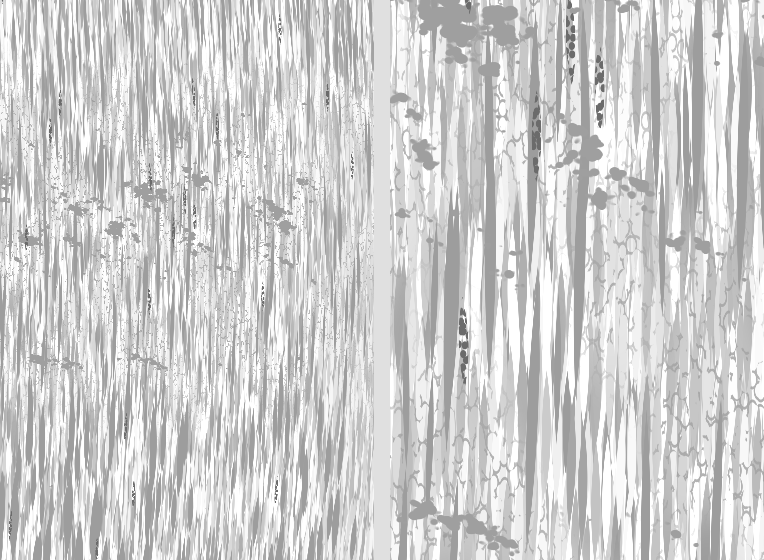
Left, the full canvas; right, a detail of the centre.
A WebGL 1 fragment shader for this texture:

```glsl
precision highp float;
// Worn, brushed grey surface: many layers of thin tapered vertical streaks,
// painted over one another, then broken speckled wear, ragged diagonal scuffs
// built from layered cellular noise, and a few dark grainy nicks.
uniform vec2 u_resolution;

float hash(vec2 p) {
  return fract(sin(dot(p, vec2(127.1, 311.7))) * 43758.545);
}

// Distance to the nearest scattered point
float cellular(vec2 p) {
  vec2 cell = floor(p);
  float nearest = 2.0;
  for (int j = -1; j <= 1; j++) {
    for (int i = -1; i <= 1; i++) {
      vec2 c = cell + vec2(float(i), float(j));
      vec2 point = c + vec2(hash(c), hash(c + 57.3));
      nearest = min(nearest, distance(p, point));
    }
  }
  return nearest;
}

// One tapered streak per cell: x is its coverage, y a random value of its own
vec2 streak(vec2 p, vec2 size, float seed, float girth) {
  vec2 g = p / size + vec2(hash(vec2(seed, 3.7)), 0.0);
  float column = floor(g.x);
  g.y += 9.0 * hash(vec2(column, seed));
  vec2 id = vec2(column + seed * 17.3, floor(g.y));
  vec2 q = fract(g) - 0.5;
  q.x += 0.24 * (hash(id + 5.1) - 0.5) + 0.3 * q.y * (hash(id + 8.6) - 0.5);
  float halfWidth = 0.36 * girth * (1.0 - 4.0 * q.y * q.y);
  float inside = (halfWidth - abs(q.x)) * size.x * u_resolution.y;
  return vec2(smoothstep(-0.35, 0.35, inside), hash(id + 2.9));
}

// Crumbling scuffs, strung along lines falling to the right
float scuffs(vec2 p) {
  vec2 bent = p + 0.008 * vec2(sin(p.y * 70.0), sin(p.x * 53.0 + p.y * 31.0));
  vec2 along = vec2(0.88 * bent.x - 0.47 * bent.y, 0.47 * bent.x + 0.88 * bent.y);
  float field = 0.42 * cellular(along * vec2(6.0, 17.0))
              + 0.26 * cellular(along * vec2(22.0, 45.0) + 4.0)
              + 0.20 * cellular(p * vec2(65.0, 90.0) + 9.0)
              + 0.12 * cellular(p * vec2(150.0, 190.0));
  float upper = exp(-pow((p.y - 0.63) / 0.15, 2.0));
  float lower = 0.95 * exp(-pow((p.y - 0.35) / 0.025, 2.0));
  float worn = max(upper, lower) * smoothstep(0.6, 0.54, p.x);
  return smoothstep(0.015, -0.015, field - mix(0.1, 0.325, worn));
}

void main() {
  vec2 p = gl_FragCoord.xy / u_resolution.y;

  // The grain bows, so it leans right near the bottom and left near the top
  vec2 grain = p + vec2(0.06 * pow(p.y - 0.6, 2.0) * (0.6 + p.x), 0.0);

  // Fine overlapping streaks, a little more pale than dark
  float grey = 0.68;
  for (int i = 0; i < 16; i++) {
    float layer = float(i);
    vec2 size = vec2(0.0042 + 0.0035 * hash(vec2(layer, 1.3)),
                     0.035 + 0.065 * hash(vec2(layer, 6.1)));
    vec2 s = streak(grain, size, layer + 1.0, 1.0);
    float shade = mix(0.6, 1.03, smoothstep(-0.1, 0.95, s.y));
    grey = mix(grey, shade, s.x);
  }

  // Worn patches: paler ground crossed by short broken grey outlines
  float middle = smoothstep(0.15, 0.4, p.y) * smoothstep(0.95, 0.75, p.y);
  float patchy = sin(p.x * 31.0 + 2.0 * sin(p.y * 17.0))
               + sin(p.y * 23.0 + 2.0 * sin(p.x * 41.0));
  float wear = middle * smoothstep(-1.2, 1.0, patchy);
  float outline = smoothstep(0.14, 0.05, abs(cellular(p * vec2(210.0, 110.0)) - 0.55));
  float broken = smoothstep(0.42, 0.5, cellular(p * vec2(150.0, 75.0) + 3.0));
  grey = mix(grey, 0.97, 0.35 * wear);
  grey = mix(grey, 0.64, 0.85 * wear * outline * broken);

  // Calmer, flatter band down the right side
  float calm = smoothstep(0.54, 0.6, p.x) * smoothstep(0.88, 0.7, p.y);
  grey = mix(grey, 0.82, 0.3 * calm);

  // Broad dark streaks, heavier toward the bottom
  for (int i = 0; i < 3; i++) {
    float layer = float(i);
    vec2 size = vec2(0.015 + 0.005 * layer, 0.09 + 0.035 * layer);
    vec2 s = streak(grain, size, layer + 31.0, mix(0.9, 0.36, smoothstep(0.0, 0.4, p.y)));
    grey = mix(grey, 0.615, s.x * step(s.y, 0.25));
  }

  // Scuffs lie flat over the grain
  grey = mix(grey, 0.625, scuffs(p));

  // Rare dark grainy nicks
  vec2 nick = streak(grain, vec2(0.02, 0.055), 47.0, 0.4);
  float grit = smoothstep(0.55, 0.4, cellular(p * vec2(260.0, 200.0)));
  grey = mix(grey, 0.42, nick.x * step(nick.y, 0.03) * grit);

  gl_FragColor = vec4(vec3(grey), 1.0);
}
```
